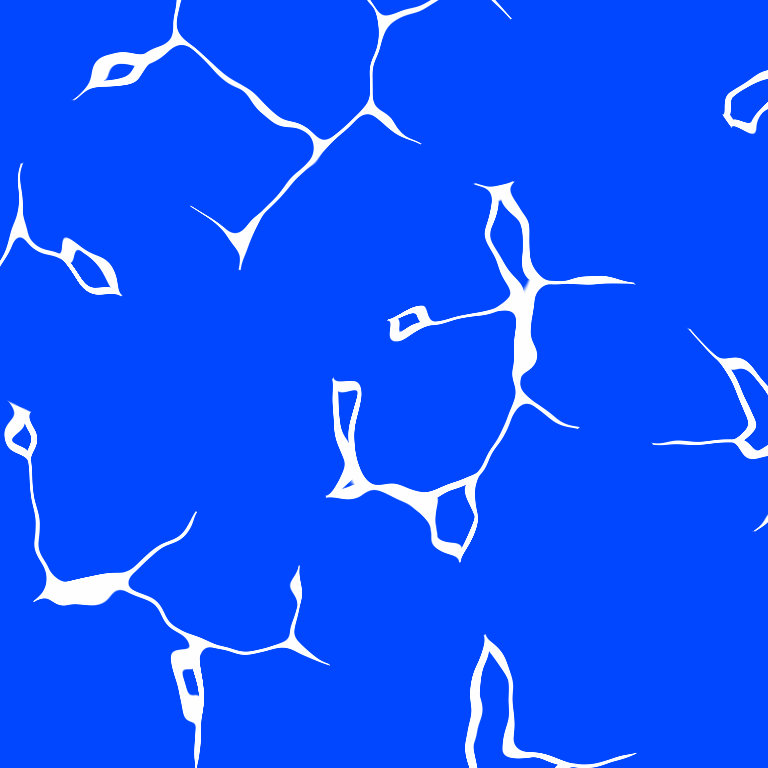
Reproduce this pattern procedurally as a three.js fragment shader.

```glsl
varying vec2 vUv;

const vec3 GROUND_COLOR = vec3(0.0, 0.28, 1.0);
const vec3 VEIN_COLOR = vec3(0.995, 0.995, 1.0);
const float CELLS = 4.6;           // network cells across the canvas
const float JITTER = 0.95;
const float JOINT_BLEND = 0.085;   // fillet size at the joints, in cells
const float BEND_FREQ = 5.0;
const float BEND_AMOUNT = 0.03;
const float WOBBLE_FREQ = 19.0;
const float WOBBLE_AMOUNT = 0.012;
const float BREAK_FREQ = 3.3;      // how often veins break off
const float BREAK_LEVEL = -0.02;
const float BREAK_SCALE = 0.25;    // presence to canvas units
const float THIN = 0.0024;         // half widths, in canvas units
const float TIP = 0.4;             // share of the width left at the tips
const float SWELL = 0.005;
const float SWELL_FREQ = 10.0;
const float EYE_FREQ = 5.5;        // openings that split a vein in two
const float EYE_RADIUS = 0.024;
const float EYE_RIM = 0.0045;
const float RIM_MIN = 0.0016;
const float EDGE = 0.0007;

vec2 hash2(vec2 p) {
  vec3 q = fract(p.xyx * vec3(0.1031, 0.1030, 0.0973));
  q += dot(q, q.yzx + 33.33);
  return fract((q.xx + q.yz) * q.zy);
}

float cornerSlope(vec2 cell, vec2 offset) {
  float angle = 6.2832 * hash2(cell + 71.0).x;
  return dot(vec2(cos(angle), sin(angle)), offset);
}

float gradientNoise(vec2 p) {
  vec2 i = floor(p);
  vec2 f = p - i;
  vec2 u = f * f * f * (f * (f * 6.0 - 15.0) + 10.0);
  vec2 e = vec2(1.0, 0.0);
  float low = mix(cornerSlope(i, f), cornerSlope(i + e, f - e), u.x);
  float high = mix(cornerSlope(i + e.yx, f - e.yx), cornerSlope(i + 1.0, f - 1.0), u.x);
  return mix(low, high, u.y);
}

vec2 noise2(vec2 p) {
  return vec2(gradientNoise(p), gradientNoise(p + vec2(37.4, 91.7)));
}

float smoothMin(float a, float b, float k) {
  float h = max(k - abs(a - b), 0.0) / k;
  return min(a, b) - 0.25 * h * h * k;
}

vec2 toSite(vec2 cell, vec2 p) {
  return cell + 0.5 + JITTER * (hash2(cell + 13.0) - 0.5) - p;
}

// Distance to the nearest cell border, negative inside the rounded joints
float borderDistance(vec2 p) {
  vec2 home = floor(p);
  vec2 nearCell = home;
  vec2 nearSite = vec2(8.0);
  for (int y = -1; y <= 1; y++) {
    for (int x = -1; x <= 1; x++) {
      vec2 cell = home + vec2(float(x), float(y));
      vec2 site = toSite(cell, p);
      if (dot(site, site) < dot(nearSite, nearSite)) {
        nearSite = site;
        nearCell = cell;
      }
    }
  }
  float d = 8.0;
  for (int y = -2; y <= 2; y++) {
    for (int x = -2; x <= 2; x++) {
      vec2 site = toSite(nearCell + vec2(float(x), float(y)), p);
      vec2 across = site - nearSite;
      if (dot(across, across) > 0.0001) {
        d = smoothMin(d, dot(0.5 * (site + nearSite), normalize(across)), JOINT_BLEND);
      }
    }
  }
  return d;
}

void main() {
  // Bent and wobbling network
  vec2 p = vUv + BEND_AMOUNT * noise2(vUv * BEND_FREQ + 5.3);
  p += WOBBLE_AMOUNT * noise2(vUv * WOBBLE_FREQ + 23.1);
  float d = borderDistance(p * CELLS + 20.0) / CELLS;

  // Veins grow thin towards the places where presence runs out
  float presence = gradientNoise(vUv * BREAK_FREQ + 47.6) - BREAK_LEVEL;
  float body = smoothstep(0.0, 0.14, presence);
  float halfWidth = THIN * mix(TIP, 1.0, body);
  halfWidth += SWELL * body * smoothstep(0.08, 0.5, gradientNoise(vUv * SWELL_FREQ + 61.2));

  // Eye-shaped openings with thick ends
  float eye = body * smoothstep(0.04, 0.3, gradientNoise(vUv * EYE_FREQ + 83.9));
  float radius = EYE_RADIUS * eye;
  halfWidth += EYE_RIM * 4.0 * eye * (1.0 - eye);
  float outside = halfWidth + radius - d;
  float opening = halfWidth + RIM_MIN * (1.0 - eye) + max(d, 0.0) - radius;

  float inside = min(min(outside, opening), BREAK_SCALE * presence);
  float vein = smoothstep(-EDGE, EDGE, inside);
  gl_FragColor = vec4(mix(GROUND_COLOR, VEIN_COLOR, vein), 1.0);
}
```
